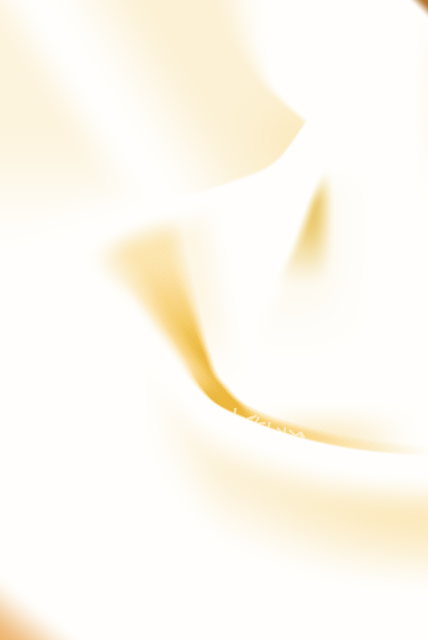
Give the GLSL for this texture, as a Shadertoy shader.

```glsl
// Softly lit white cloth with golden folds. Spline-shaped creases bound smooth
// shade masks; the summed shade picks a tone on a white-to-gold ramp. A fine
// weave and scattered lint add the close detail.

const vec2 SHEET = vec2(5.12, 7.68); // design space, y runs downward

float fall(float a, float b, float x) { return 1.0 - smoothstep(a, b, x); }

float bell(float x, float width) { return exp(-x * x / (width * width)); }

float hash(vec2 p) {
    vec3 q = fract(vec3(p.xyx) * 0.1031);
    q += dot(q, q.yzx + 33.33);
    return fract((q.x + q.y) * q.z);
}

float noise(vec2 p) {
    vec2 i = floor(p), f = fract(p);
    f *= f * (3.0 - 2.0 * f);
    return mix(mix(hash(i), hash(i + vec2(1, 0)), f.x),
               mix(hash(i + vec2(0, 1)), hash(i + vec2(1, 1)), f.x), f.y);
}

// Catmull-Rom curve through eight evenly spaced knots, t in 0..7
float spline(float t, float k[8]) {
    t = clamp(t, 0.0, 6.999);
    int i = int(t);
    float f = t - float(i);
    float a = k[max(i - 1, 0)], b = k[i], c = k[i + 1], d = k[min(i + 2, 7)];
    return b + 0.5 * f * (c - a + f * (2.0 * a - 5.0 * b + 4.0 * c - d
             + f * (3.0 * (b - c) + d - a)));
}

float backRidge(float x) {
    return spline(x / 0.55, float[8](3.6, 3.2, 2.84, 2.56, 2.4, 2.22, 1.97, 1.3));
}

float frontRidge(float x) {
    return spline((x - 1.48) / 0.52, float[8](3.7, 4.3, 4.82, 5.08, 5.26, 5.38, 5.45, 5.49));
}

// Pale cloth behind the upper ridge, split by a diagonal streak of light
float backdrop(vec2 p) {
    float edge = spline(p.y / 0.25, float[8](2.98, 3.02, 3.06, 3.14, 3.24, 3.45, 3.72, 3.8));
    float soft = mix(0.5, 0.1, smoothstep(0.0, 1.4, p.y));
    float ridgeSoft = mix(0.8, 0.07, smoothstep(0.6, 2.5, p.x));
    float above = smoothstep(0.0, ridgeSoft, backRidge(p.x) - p.y);
    float streak = p.x - 0.42 - 0.62 * p.y;
    float rightPanel = 0.23 * smoothstep(0.1, 1.5, streak);
    float leftPanel = 0.17 * fall(-0.7, 0.0, streak) * fall(1.4, 3.1, p.y);
    float tip = 0.1 * bell(length(p - vec2(3.5, 1.65)), 0.4);
    return above * fall(edge - soft, edge + 0.4 * soft, p.x) * (rightPanel + leftPanel + tip);
}

// Small pointed crease on the right
float sideCrease(vec2 p) {
    float edge = spline((p.y - 1.8) / 0.3, float[8](3.93, 3.81, 3.69, 3.58, 3.46, 3.31, 3.16, 3.0));
    float body = smoothstep(-0.02, 0.15, p.x - edge) * fall(3.72, 4.02, p.x);
    float halo = 0.06 * smoothstep(0.0, 0.3, p.x - edge) * fall(3.6, 4.5, p.x);
    return (0.78 * body * fall(2.4, 3.5, p.y) + halo * fall(3.0, 4.4, p.y))
         * smoothstep(1.95, 2.45, p.y);
}

// Deep golden fold, bending from vertical into a thin valley
float mainFold(vec2 p) {
    float inner = spline((p.y - 2.6) / 0.4, float[8](2.22, 2.28, 2.34, 2.41, 2.5, 2.68, 3.25, 5.0));
    float outer = 1.12 + 0.82 * (p.y - 3.0);
    float width = mix(0.32, 0.08, smoothstep(2.9, 4.4, p.y)) + 0.7 * smoothstep(4.8, 5.3, p.y);
    float softLeft = mix(0.5, 0.28, smoothstep(3.0, 4.5, p.y));
    float left = mix(smoothstep(outer - 0.25, outer + softLeft, p.x), 1.0, smoothstep(4.3, 4.8, p.y));
    float rimSoft = mix(0.4, 0.04, smoothstep(1.9, 2.6, p.x));
    float inside = left * smoothstep(0.0, rimSoft, frontRidge(p.x) - p.y)
                 * smoothstep(0.06, 0.5, p.y - backRidge(p.x));
    float depth = mix(0.44, 0.98, smoothstep(3.0, 4.4, p.y)) * fall(4.9, 5.75, p.y);
    float core = depth * fall(inner - width, inner + 0.4 * width, p.x);
    float penumbra = 0.13 * fall(inner, inner + 0.5, p.x) * fall(3.6, 4.7, p.y);
    return inside * max(core, penumbra);
}

float valleyGlow(vec2 p) {
    return 0.3 * smoothstep(4.8, 5.3, p.y) * smoothstep(0.0, 0.12, frontRidge(p.x) - p.y)
         * smoothstep(2.9, 3.7, p.x) * fall(3.9, 5.1, p.x);
}

// Woven slope beneath the bright front rim
float frontSlope(vec2 p) {
    float depth = p.y - frontRidge(p.x);
    return mix(0.2, 0.36, smoothstep(2.4, 5.1, p.x)) * smoothstep(1.6, 2.8, p.x)
         * smoothstep(0.2, 0.75, depth) * fall(0.7, 1.7, depth);
}

float weave(vec2 p) {
    vec2 q = mat2(0.94, 0.34, -0.34, 0.94) * p * 125.0;
    return sin(q.x) * sin(q.y) + 0.5 * (noise(p * 30.0) - 0.5);
}

// Short light fibres gathered along the valley rim
float lint(vec2 p) {
    float sum = 0.0;
    for (int i = 0; i < 12; i++) {
        float id = float(i), x = 2.75 + 1.1 * hash(vec2(id, 3.0));
        vec2 d = p - vec2(x, frontRidge(x) - 0.08 * hash(vec2(id, 7.0)));
        float a = 6.28 * hash(vec2(id, 11.0));
        d = mat2(cos(a), sin(a), -sin(a), cos(a)) * d;
        sum += fall(0.006, 0.022, length(vec2(max(abs(d.x) - 0.03, 0.0), d.y)));
    }
    return min(sum, 1.0);
}

vec3 goldRamp(float s) {
    vec3 tones[6] = vec3[6](vec3(1.0, 0.996, 0.988), vec3(0.99, 0.95, 0.85), vec3(0.99, 0.91, 0.72),
                            vec3(0.98, 0.85, 0.56), vec3(0.96, 0.8, 0.41), vec3(0.92, 0.71, 0.22));
    float t = clamp(s, 0.0, 0.999) * 5.0;
    int i = int(t);
    return mix(tones[i], tones[i + 1], t - float(i));
}

void mainImage(out vec4 fragColor, in vec2 fragCoord) {
    vec2 p = fragCoord / iResolution.xy * SHEET;
    p.y = SHEET.y - p.y;

    float crease = sideCrease(p), slope = frontSlope(p), fold = mainFold(p);
    float shade = backdrop(p) + crease + slope + max(fold, valleyGlow(p));
    float cloth = smoothstep(0.02, 0.2, shade) * smoothstep(2.5, 3.0, p.y);
    shade += 0.025 * cloth * weave(p);
    shade += 0.12 * smoothstep(4.9, 5.3, p.x) * bell(p.y - 1.2, 0.7);
    shade *= 1.0 - 0.5 * lint(p);

    vec3 color = goldRamp(shade);
    color = mix(color, vec3(0.84, 0.75, 0.38), 0.6 * crease);
    // Warm blurred corners
    color = mix(color, vec3(0.93, 0.7, 0.42), smoothstep(6.85, 7.75, p.y - 0.8 * p.x));
    color = mix(color, vec3(0.7, 0.45, 0.18), smoothstep(4.88, 5.08, p.x - p.y));
    fragColor = vec4(color, 1.0);
}
```
